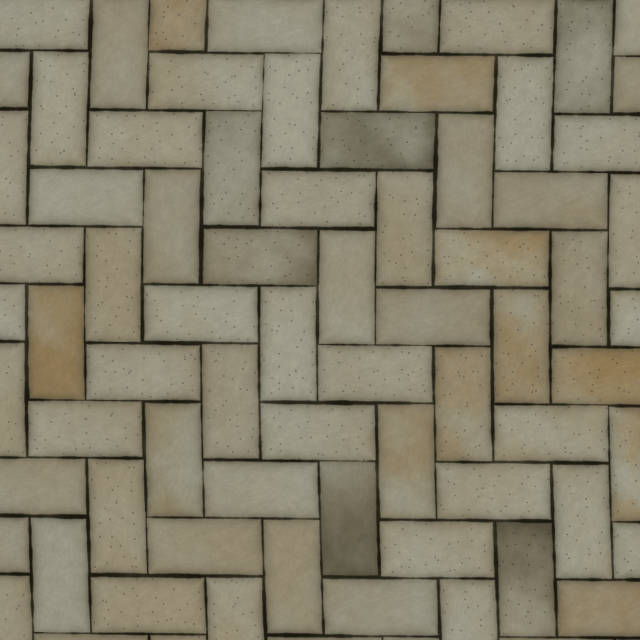
Reproduce this texture procedurally as a WebGL 2 fragment shader.

```glsl
#version 300 es
precision highp float;

uniform vec2 u_resolution;
out vec4 outColor;

const float CELLS = 11.0;                  // brick widths across the canvas
const vec2 GRID_ORIGIN = vec2(0.052, 0.920);
const float BOW = 0.011;                   // sideways bend of the columns
const float SLANT = 0.010;                 // fall of the rows to the right
const float JOINT_HALF = 0.021;            // in brick widths, as are the next three
const float JOINT_SOFT = 0.016;
const float CORNER = 0.035;
const float EDGE_WOBBLE = 0.012;
const float GRIME_FALLOFF = 14.0;
const float GRAIN = 0.055;
const vec3 STONE = vec3(0.605, 0.600, 0.530);
const vec3 WARM = vec3(0.575, 0.535, 0.440);
const vec3 OCHRE = vec3(0.540, 0.440, 0.280);
const vec3 SOOT = vec3(0.290, 0.270, 0.205);
const vec3 JOINT = vec3(0.105, 0.095, 0.060);

vec2 hash2(vec2 p) {
  vec3 q = fract(p.xyx * vec3(0.1031, 0.1030, 0.0973));
  q += dot(q, q.yzx + 33.33);
  return fract((q.xx + q.yz) * q.zy);
}

// Layered, rotated sines, roughly -0.6 to 0.6
float waves(vec2 p) {
  float sum = 0.0, amp = 0.5;
  for (int i = 0; i < 5; i++) {
    sum += amp * sin(p.x + 1.3 * sin(p.y)) * cos(p.y + 1.1 * sin(0.7 * p.x));
    p = mat2(1.6, 1.2, -1.2, 1.6) * p + 1.7;
    amp *= 0.55;
  }
  return sum;
}

// Distance to the nearest scattered point
float cellular(vec2 p) {
  vec2 cell = floor(p);
  float nearest = 2.0;
  for (int y = -1; y <= 1; y++)
    for (int x = -1; x <= 1; x++) {
      vec2 c = cell + vec2(x, y);
      nearest = min(nearest, length(c + hash2(c) - p));
    }
  return nearest;
}

// Herringbone of 2:1 bricks: origin in xy, size in zw
vec4 herringbone(vec2 p) {
  vec2 cell = floor(p);
  float phase = mod(cell.x - cell.y - 1.0, 4.0);
  if (phase < 0.5) return vec4(cell - vec2(0, 1), 1, 2);
  if (phase < 1.5) return vec4(cell, 1, 2);
  if (phase < 2.5) return vec4(cell, 2, 1);
  return vec4(cell - vec2(1, 0), 2, 1);
}

float roundedBox(vec2 p, vec2 halfSize, float radius) {
  vec2 q = abs(p) - halfSize + radius;
  return length(max(q, 0.0)) + min(max(q.x, q.y), 0.0) - radius;
}

void main() {
  vec2 uv = gl_FragCoord.xy / u_resolution.y;
  float pixel = CELLS / u_resolution.y;

  // Hand-laid grid
  vec2 p = uv - GRID_ORIGIN;
  p.x += BOW * sin(3.14159 * uv.y);
  p.y += SLANT * (uv.x - 0.15);
  p *= CELLS;
  vec4 brick = herringbone(p);
  vec2 local = p - brick.xy - 0.5 * brick.zw;
  vec2 seed = brick.xy + 37.0;
  vec2 tint = hash2(seed);
  vec2 wear = hash2(seed + 71.0);
  vec2 shift = (hash2(seed + 19.0) - 0.5) * 0.03;

  // Uneven brick outline
  float inside = -roundedBox(local + shift, 0.5 * brick.zw, CORNER);
  inside += EDGE_WOBBLE * waves(p * 7.0);

  // Stone colour, cloudy within and between bricks
  float cloud = waves(p * 1.1 + tint * 9.0);
  float region = waves(uv * 5.0 + 2.0);
  float along = dot(local, brick.zw - 1.0);
  float fade = 0.5 + 0.5 * along * sign(wear.x - 0.5);
  vec3 color = mix(STONE, WARM, clamp(0.9 * tint.x - 0.1 + 0.6 * cloud + 0.5 * region, 0.0, 1.0));
  float stain = smoothstep(0.78, 0.96, tint.y) * clamp(0.6 + cloud, 0.0, 1.0);
  color = mix(color, OCHRE, 0.75 * stain);
  float soot = smoothstep(0.80, 1.0, wear.y) * (0.25 + 0.6 * fade);
  color = mix(color, SOOT, clamp(0.8 * soot * (1.0 + cloud), 0.0, 0.8));
  color *= 0.97 + 0.06 * wear.x;

  // Rough, slightly brushed surface with small pits
  vec2 brush = mix(vec2(9.0, 17.0), vec2(17.0, 9.0), step(1.5, brick.w));
  float grain = cellular(p * brush + 3.0 * waves(p * 3.0)) - 0.45;
  color *= 1.0 + GRAIN * grain + 0.035 * waves(p * 11.0);
  float pit = 1.0 - smoothstep(0.03, 0.10, cellular(p * 4.0 + 50.0));
  color *= 1.0 - 0.22 * pit * step(0.5, wear.x);

  // Grime gathered along the edges
  float patchy = clamp(0.6 + 0.8 * waves(p * 2.3 + 4.0), 0.15, 1.0);
  float grime = exp(-GRIME_FALLOFF * max(inside, 0.0)) * (0.35 + 0.6 * patchy);
  color = mix(color, SOOT, clamp(grime, 0.0, 0.9));

  // Dark joints of varying strength
  float soft = max(JOINT_SOFT, pixel);
  float width = JOINT_HALF * (0.65 + 0.6 * patchy);
  float joint = 1.0 - smoothstep(width - soft, width + soft, inside);
  color = mix(color, JOINT, joint * (0.6 + 0.4 * patchy));

  outColor = vec4(color, 1.0);
}
```
